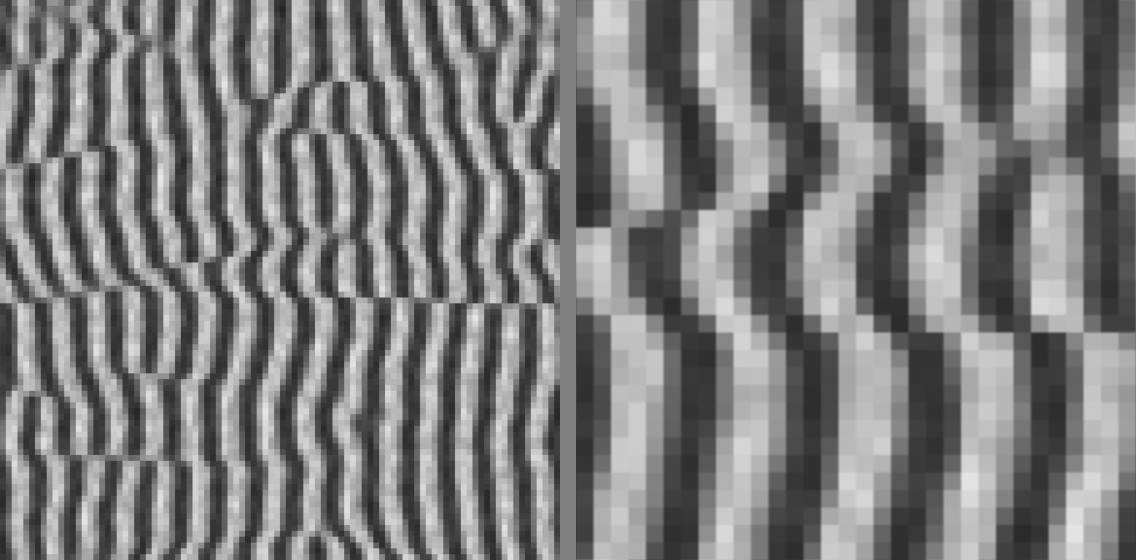
Left, the full canvas; right, a detail of the centre.
This pattern is drawn by a three.js fragment shader. Its source:

```glsl
varying vec2 vUv;

float hash(vec2 p) {
  return fract(sin(dot(p, vec2(127.1, 311.7))) * 43758.5453);
}

// Slope at one lattice corner, wrapped to the lattice size
float corner(vec2 id, vec2 size, vec2 offset) {
  float angle = 6.2831853 * hash(mod(id, size) + 7.0);
  return dot(vec2(cos(angle), sin(angle)), offset);
}

float gradientNoise(vec2 p, vec2 size) {
  vec2 i = floor(p), f = fract(p);
  vec2 u = f * f * f * (f * (f * 6.0 - 15.0) + 10.0);
  vec2 e = vec2(1.0, 0.0);
  return mix(
    mix(corner(i, size, f), corner(i + e, size, f - e), u.x),
    mix(corner(i + e.yx, size, f - e.yx), corner(i + 1.0, size, f - 1.0), u.x),
    u.y);
}

// Sum of whole-number waves around 15 upright stripes; its zeros fork the stripes
vec2 stripeField(vec2 p) {
  vec2 sum = vec2(0.0);
  for (int a = -2; a <= 2; a++) {
    for (int b = -9; b <= 9; b++) {
      vec2 k = vec2(float(a), float(b));
      float weight = exp(-k.x * k.x / 2.25 - k.y * k.y / 49.0);
      k.x += 15.0;
      float phase = 6.2831853 * (dot(k, p) + hash(k + 31.0));
      sum += weight * vec2(cos(phase), sin(phase));
    }
  }
  return sum * inversesqrt(dot(sum, sum) + 0.5);
}

// Flat grey of one square cell
float cellShade(vec2 id) {
  vec2 p = (mod(id, 96.0) + 0.5) / 96.0;
  vec2 wave = stripeField(p);
  float ridge = smoothstep(-1.1, 1.0, wave.x);
  float glint = smoothstep(0.6, 1.0, dot(wave, vec2(0.765, -0.644)));
  float grain = gradientNoise(p * vec2(64.0, 36.0), vec2(64.0, 36.0));
  return mix(0.2, 0.74, ridge) + 0.06 * glint + grain * mix(0.1, 0.22, ridge);
}

void main() {
  // Blend neighbouring cells across a narrow soft edge
  vec2 grid = vUv * 96.0 - 0.5;
  vec2 id = floor(grid);
  vec2 blend = smoothstep(0.38, 0.62, fract(grid));
  float shade = 0.0;
  for (int y = 0; y < 2; y++) {
    for (int x = 0; x < 2; x++) {
      vec2 side = vec2(float(x), float(y));
      vec2 share = mix(1.0 - blend, blend, side);
      float weight = share.x * share.y;
      if (weight > 0.0) shade += weight * cellShade(id + side);
    }
  }
  gl_FragColor = vec4(vec3(clamp(shade, 0.0, 1.0)), 1.0);
}
```
